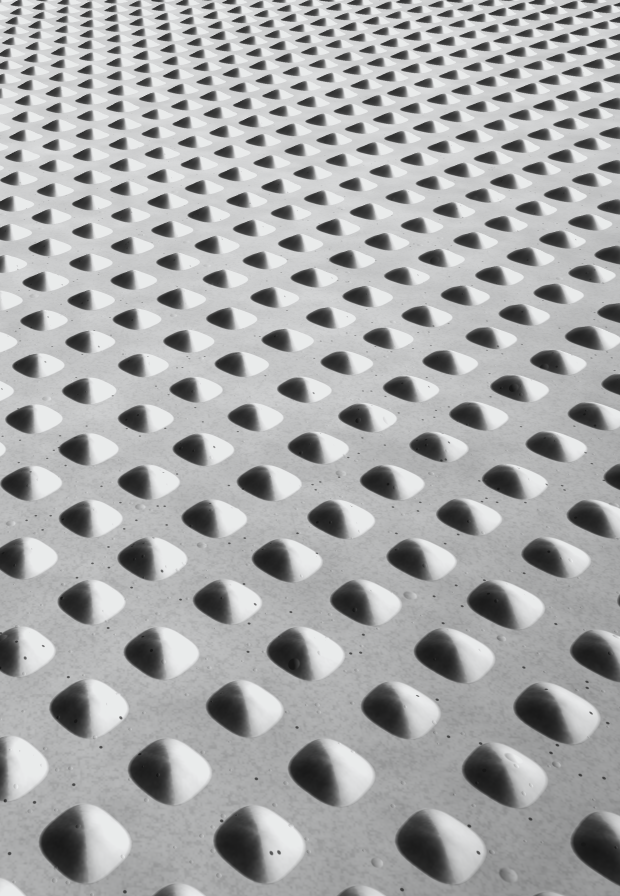
This pattern is drawn by a Shadertoy shader. Its source:

```glsl
// Painted metal sheet with staggered rounded-square studs, seen in perspective.
// Canvas points are projected onto the sheet, a short ray march finds the stud
// relief, and its slope is lit from the right; hashes add wear and grit.

const float STUD_HEIGHT = 0.105;
const float STUD_RADIUS = 0.315;
const int MARCH_STEPS = 18;
const ivec2 SAMPLES = ivec2(2, 3);

float hash(vec2 p) {
    vec3 q = fract(p.xyx * 0.1031);
    q += dot(q, q.yzx + 33.33);
    return fract((q.x + q.y) * q.z);
}

float valueNoise(vec2 p) {
    vec2 i = floor(p), f = fract(p);
    f = f * f * (3.0 - 2.0 * f);
    vec2 e = vec2(1.0, 0.0);
    return mix(mix(hash(i), hash(i + e.xy), f.x),
               mix(hash(i + e.yx), hash(i + e.xx), f.x), f.y);
}

// Height of the sheet; studs sit on the integer points of the diagonal axes.
float studHeight(vec2 p) {
    vec2 diagonal = vec2(p.x + p.y, p.x - p.y);
    vec2 cell = floor(diagonal + 0.5);
    float vary = hash(cell + 71.0);
    vec2 jitter = 0.05 * (vec2(vary, hash(cell + 137.0)) - 0.5);
    vec2 q = abs(diagonal - cell + jitter) / (STUD_RADIUS * (0.96 + 0.08 * vary));
    float t = max(1.0 - pow(dot(q * q, q), 1.0 / 3.0), 0.0);
    float profile = mix(t * t * (3.0 - 2.0 * t), t * (2.0 - t), 0.5);
    return STUD_HEIGHT * (0.92 + 0.16 * vary) * profile;
}

// Canvas point (x from centre, y down, both in canvas heights) to sheet point.
vec2 projectToSheet(vec2 s, out vec2 lean) {
    float w = 1.0 + 0.05 * s.x;
    float x = s.x / w + 0.2435;
    float y = 0.573 + (s.y - 0.573) / w;
    float column = x / (0.1525 * (y + 0.358)) + 0.04;
    float row = 17.52 / (y + 0.293) - 14.23;
    lean = vec2(0.75 * x, 1.0) * (0.6 + 0.11 * row);
    return vec2(column, 0.5 * row);
}

// Walks down the view ray until it meets the relief.
vec2 traceRelief(vec2 ground, vec2 lean) {
    float layer = STUD_HEIGHT * 1.1;
    float stride = layer / float(MARCH_STEPS);
    float lastGap = stride;
    vec2 p = ground;
    for (int i = 0; i <= MARCH_STEPS; i++) {
        float z = layer - stride * float(i);
        p = ground - lean * (z - 0.43 * STUD_HEIGHT);
        float gap = z - studHeight(p);
        if (gap <= 0.0) {
            float back = stride * gap / min(gap - lastGap, -0.0001);
            return p - lean * back;
        }
        lastGap = gap;
    }
    return p;
}

// Sparse embossed paint blisters: lit on the right, shaded on the left.
float blisters(vec2 p, float density) {
    vec2 cell = floor(p);
    float pick = hash(cell + 19.0);
    vec2 d = fract(p) - 0.3 - 0.4 * vec2(hash(cell + 5.0), hash(cell + 43.0));
    float r = 0.10 + 0.15 * hash(cell + 91.0);
    float inside = 1.0 - smoothstep(r * 0.7, r, length(d));
    return step(1.0 - density, pick) * inside * (d.x / r - 0.15);
}

// Small dark chips in the paint.
float chips(vec2 p, float density) {
    vec2 cell = floor(p);
    vec2 d = fract(p) - 0.3 - 0.4 * vec2(hash(cell + 61.0), hash(cell + 83.0));
    float dot_ = 1.0 - smoothstep(0.10, 0.24, length(d));
    return dot_ * step(1.0 - density, hash(cell + 11.0));
}

vec3 shadeSheet(vec2 s) {
    vec2 lean;
    vec2 ground = projectToSheet(s, lean);
    vec2 p = traceRelief(ground, lean);
    float near = 1.0 / (1.0 + 0.025 * ground.y * ground.y);

    // Slope along the light, roughened by paint grit.
    vec2 e = vec2(0.012, 0.0);
    vec2 slope = vec2(studHeight(p + e.xy) - studHeight(p - e.xy),
                      studHeight(p + e.yx) - studHeight(p - e.yx)) / (2.0 * e.x);
    float away = dot(slope, vec2(0.97, 0.2));
    float grit = valueNoise(p * 34.0) + valueNoise(p * 71.0) - 1.0;
    away += 0.035 * grit * near;

    // Soft lighting across the floor, brighter in the distance.
    float tone = mix(0.83, 0.68, smoothstep(0.05, 0.95, s.y));
    tone -= 0.10 * smoothstep(-0.1, 0.6, s.x + 0.5 * s.y - 0.25);
    tone += 0.05 * (valueNoise(p * 1.3) - 0.5) + 0.04 * (valueNoise(p * 5.0) - 0.5);
    tone *= exp(-mix(2.5, 3.2, near) * max(away, 0.0));
    tone += 0.40 * (1.0 - exp(2.2 * min(away, 0.0)));

    tone += near * (0.22 * blisters(p * 4.0, 0.06) + 0.16 * blisters(p * 13.0, 0.10));
    tone *= 1.0 - 0.6 * near * chips(p * 17.0, 0.025);
    return clamp(tone, 0.09, 0.92) * vec3(0.995, 1.0, 1.003);
}

void mainImage(out vec4 fragColor, in vec2 fragCoord) {
    vec3 sum = vec3(0.0);
    for (int j = 0; j < SAMPLES.y; j++)
        for (int i = 0; i < SAMPLES.x; i++) {
            vec2 offset = (vec2(i, j) + 0.5) / vec2(SAMPLES) - 0.5;
            vec2 pos = fragCoord + offset;
            sum += shadeSheet(vec2(pos.x - 0.5 * iResolution.x, iResolution.y - pos.y) / iResolution.y);
        }
    fragColor = vec4(sum / float(SAMPLES.x * SAMPLES.y), 1.0);
}
```
